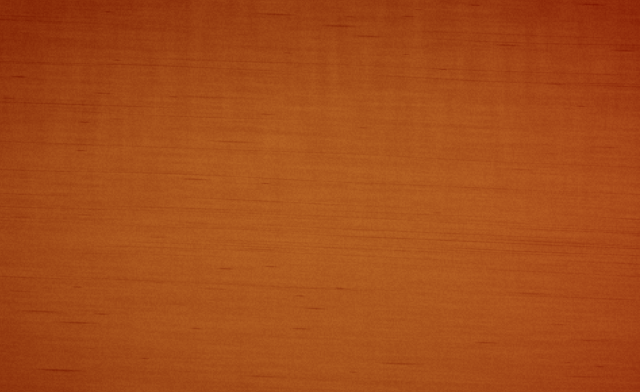
Give the GLSL for this texture, as a Shadertoy shader.

```glsl
// Warm orange-brown wood veneer under a soft central light.
// Stretched noise gives the nearly level grain, a loop draws thin broken
// growth lines, and a jittered cell grid scatters short dark pores.

const vec3 DARK_WOOD  = vec3(0.578, 0.222, 0.060);
const vec3 LIGHT_WOOD = vec3(0.690, 0.361, 0.127);
const vec3 RED_CAST   = vec3(0.022, -0.010, 0.004); // toward the right edge
const vec2 LIGHT_CENTRE = vec2(0.53, 0.43);
const float LIGHT_LEVEL = 1.00;
const float LIGHT_FALL  = 0.59;
const float GRAIN_SLOPE = 0.042;
const float STREAK_DEPTH = 0.30;
const float LINE_DEPTH   = 0.36;
const float PORE_DEPTH   = 0.60;
const float RIPPLE_DEPTH = 0.14;
const float SPECKLE_DEPTH = 0.30;
const vec2 PORE_CELL = vec2(0.17, 0.034);
const int LINE_COUNT = 30;
const int BAND_LINES = 14; // lines gathered in the band below the middle
const float BAND_BOTTOM = 0.345;
const float BAND_HEIGHT = 0.135;
const float LINE_WIDTH = 0.0019;

float hash(vec2 p) {
    vec3 q = fract(vec3(p.xyx) * 0.1031);
    q += dot(q, q.yzx + 33.33);
    return fract((q.x + q.y) * q.z);
}

float noise(vec2 p) {
    vec2 i = floor(p), f = fract(p);
    f = f * f * (3.0 - 2.0 * f);
    return mix(mix(hash(i), hash(i + vec2(1, 0)), f.x),
               mix(hash(i + vec2(0, 1)), hash(i + vec2(1, 1)), f.x), f.y);
}

// Fine and broad horizontal streaks, centred on zero
float streaks(vec2 p) {
    float s = 0.0;
    s += 0.25 * (noise(p * vec2(1.2, 14.0) + 7.0) - 0.5);
    s += 0.28 * (noise(p * vec2(3.0, 48.0) + 31.0) - 0.5);
    s += 0.45 * (noise(p * vec2(5.0, 115.0) + 53.0) - 0.5);
    s += 0.55 * (noise(p * vec2(13.0, 210.0) + 71.0) - 0.5);
    return s;
}

// Thin, wandering lines that fade in and out along the grain
float growthLines(vec2 p) {
    float dark = 0.0;
    for (int i = 0; i < LINE_COUNT; i++) {
        float id = float(i);
        float jitter = hash(vec2(id, 5.0));
        float inBand = BAND_BOTTOM + BAND_HEIGHT * (id + jitter) / float(BAND_LINES);
        float y = i < BAND_LINES ? inBand : hash(vec2(id, 19.0));
        y += 0.007 * (noise(vec2(p.x * 2.3, id * 7.0)) - 0.5);
        float d = (p.y - y) / LINE_WIDTH;
        float present = smoothstep(0.3, 0.75, noise(vec2(p.x * 2.4 + id * 3.7, id * 5.0)));
        dark = max(dark, exp(-d * d) * present * (0.45 + 0.55 * jitter));
    }
    return dark * (0.6 + 0.5 * noise(p * vec2(25.0, 90.0)));
}

// Short tapered pores, one possible in each jittered cell
float pores(vec2 p) {
    vec2 home = floor(p / PORE_CELL);
    float dark = 0.0;
    for (int j = -1; j <= 1; j++)
    for (int i = -1; i <= 1; i++) {
        vec2 cell = home + vec2(i, j);
        vec2 centre = (cell + vec2(hash(cell + 11.0), hash(cell + 47.0))) * PORE_CELL;
        float size = hash(cell + 83.0);
        vec2 halfSize = vec2(mix(0.015, 0.085, size * size), mix(0.0016, 0.0027, size));
        vec2 d = (p - centre) / halfSize;
        float mark = exp(-d.y * d.y) * smoothstep(1.0, 0.1, abs(d.x));
        float strength = smoothstep(0.62, 1.0, hash(cell + 129.0));
        dark = max(dark, mark * strength);
    }
    return dark;
}

// Faint cross-grain figure, clearest toward the top
float ripple(vec2 p) {
    float figure = noise(p * vec2(34.0, 6.0) + 5.0) + noise(p * vec2(75.0, 11.0) + 23.0) - 1.0;
    return figure * mix(0.3, 1.0, smoothstep(0.3, 0.8, p.y));
}

void mainImage(out vec4 fragColor, in vec2 fragCoord) {
    vec2 uv = fragCoord / iResolution.xy;
    vec2 p = fragCoord / iResolution.y;

    // Tilt and gently bend the grain
    vec2 g = p;
    g.y += GRAIN_SLOPE * (p.x - 0.8);
    g.y += 0.014 * (noise(p * vec2(1.7, 2.5) + 40.0) - 0.5);

    // Elliptical pool of light
    float radius = length((uv - LIGHT_CENTRE) * 2.0);
    float tone = LIGHT_LEVEL - LIGHT_FALL * pow(radius, 2.2);
    tone = max(tone, -0.25) - 0.09 * smoothstep(0.6, 1.0, uv.y);

    // Wood figure and surface speckle
    tone += STREAK_DEPTH * streaks(g);
    tone -= LINE_DEPTH * growthLines(g);
    tone -= PORE_DEPTH * pores(g);
    tone += RIPPLE_DEPTH * ripple(p);
    tone += SPECKLE_DEPTH * (noise(p * 290.0) - 0.5);

    vec3 color = mix(DARK_WOOD, LIGHT_WOOD, tone);
    color += RED_CAST * smoothstep(0.55, 1.0, uv.x);
    fragColor = vec4(clamp(color, 0.0, 1.0), 1.0);
}
```
